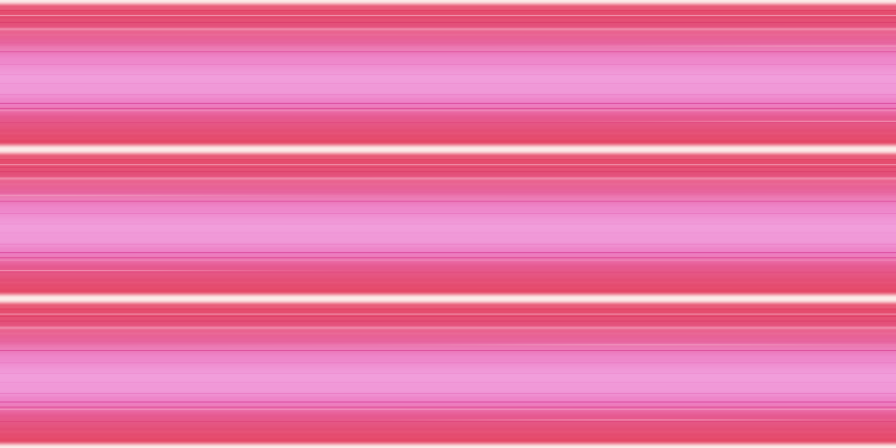
This background is drawn by a Shadertoy shader. Its source:

```glsl
// Three stacked bands of brushed pink satin, each running from a pale seam through
// red and rose to an orchid centre. A colour ramp is crossed by fixed pinstripes,
// fine hashed fibres, and a few soft glints that shift along x from row to row.

const float ROWS = 3.0;
const vec3 SEAM = vec3(0.99, 0.92, 0.91);
const vec3 HIGHLIGHT = vec3(0.98, 0.78, 0.85);
const vec3 SHADE = vec3(0.91, 0.52, 0.78);

// Colour in rgb, depth within the band (0 top, 1 bottom) in w
const vec4 RAMP[11] = vec4[11](
    vec4(0.90, 0.29, 0.41, 0.04), vec4(0.90, 0.32, 0.46, 0.13),
    vec4(0.91, 0.37, 0.55, 0.22), vec4(0.91, 0.42, 0.66, 0.31),
    vec4(0.93, 0.51, 0.78, 0.38), vec4(0.945, 0.62, 0.86, 0.51),
    vec4(0.94, 0.59, 0.84, 0.62), vec4(0.93, 0.49, 0.76, 0.70),
    vec4(0.91, 0.38, 0.60, 0.77), vec4(0.90, 0.33, 0.49, 0.86),
    vec4(0.90, 0.29, 0.41, 0.95));

// Depth, half width, strength (negative is dark, positive is light)
const vec3 STRIPES[14] = vec3[14](
    vec3(0.070, 0.004, -0.35), vec3(0.103, 0.005, 0.55),
    vec3(0.120, 0.004, -0.40), vec3(0.150, 0.005, -0.40),
    vec3(0.195, 0.013, 0.42), vec3(0.347, 0.004, -0.65),
    vec3(0.430, 0.003, -0.35), vec3(0.500, 0.002, -0.25),
    vec3(0.560, 0.002, -0.25), vec3(0.635, 0.003, -0.35),
    vec3(0.692, 0.005, -0.75), vec3(0.726, 0.005, -0.65),
    vec3(0.742, 0.004, 0.30), vec3(0.822, 0.004, -0.35));

float hash(vec2 p) {
    vec3 q = fract(p.xyx * vec3(0.1031, 0.1030, 0.0973));
    q += dot(q, q.yzx + 33.33);
    return fract((q.x + q.y) * q.z);
}

float valueNoise(vec2 p) {
    vec2 cell = floor(p);
    vec2 f = smoothstep(0.0, 1.0, fract(p));
    float lower = mix(hash(cell), hash(cell + vec2(1, 0)), f.x);
    float upper = mix(hash(cell + vec2(0, 1)), hash(cell + vec2(1, 1)), f.x);
    return mix(lower, upper, f.y);
}

vec3 rampColour(float depth) {
    vec3 colour = RAMP[0].rgb;
    for (int i = 1; i < 11; i++) {
        float blend = clamp((depth - RAMP[i - 1].w) / (RAMP[i].w - RAMP[i - 1].w), 0.0, 1.0);
        colour = mix(colour, RAMP[i].rgb, blend);
    }
    return colour;
}

// Soft line whose total weight is kept when it is thinner than a pixel
float softLine(float dist, float halfWidth, float pixel) {
    float reach = max(halfWidth, 0.6 * pixel);
    return exp(-dist * dist / (reach * reach) * 1.4) * halfWidth / reach;
}

// Positive tone lightens, negative tone darkens
vec3 applyTone(vec3 colour, float tone) {
    colour = mix(colour, HIGHLIGHT, clamp(tone, 0.0, 1.0));
    return mix(colour, colour * SHADE, clamp(-tone, 0.0, 1.0));
}

float stripeTone(float depth, float pixel) {
    float tone = 0.0;
    for (int i = 0; i < 14; i++) {
        vec3 stripe = STRIPES[i];
        tone += stripe.z * softLine(depth - stripe.x, stripe.y, pixel);
    }
    return tone;
}

// Long fibres, calmer in the orchid centre, fading slowly along x
float fibreTone(float x, float depth, float row, float pixel) {
    float calm = mix(0.3, 1.0, smoothstep(0.08, 0.24, abs(depth - 0.52)));
    float tone = 0.0;
    for (int octave = 0; octave < 3; octave++) {
        float density = 28.0 * exp2(float(octave));
        float visible = 1.0 - smoothstep(0.4, 1.0, density * pixel);
        float fibre = valueNoise(vec2(float(octave) * 7.0 + 0.5, depth * density)) - 0.5;
        float fade = valueNoise(vec2(x * 3.0 + row * 19.0, depth * density * 0.5));
        tone += fibre * mix(0.7, 1.1, fade) * visible * 0.27;
    }
    return tone * calm;
}

// Two pale streaks of limited length per row
float glintTone(float x, float depth, float row, float pixel) {
    vec3 centres = vec3(0.95, 0.05, 0.72);
    float offset = (x - centres[int(clamp(row, 0.0, ROWS - 1.0))]) / 0.23;
    float reach = exp(-offset * offset);
    return reach * (0.50 * softLine(depth - 0.812, 0.006, pixel)
                  + 0.32 * softLine(depth - 0.308, 0.007, pixel));
}

void mainImage(out vec4 fragColor, in vec2 fragCoord) {
    vec2 uv = fragCoord / iResolution.xy;
    float down = (1.0 - uv.y) * ROWS;
    float row = floor(down);
    float depth = fract(down);
    float pixel = ROWS / iResolution.y;

    // Satin surface
    float tone = stripeTone(depth, pixel) + fibreTone(uv.x, depth, row, pixel)
               + glintTone(uv.x, depth, row, pixel);
    vec3 colour = applyTone(rampColour(depth), tone);

    // Pale seam shared by neighbouring bands
    float seamDist = min(depth, 1.0 - depth);
    colour = mix(colour, SEAM, 1.0 - smoothstep(0.004, 0.052, seamDist));
    fragColor = vec4(colour, 1.0);
}
```
